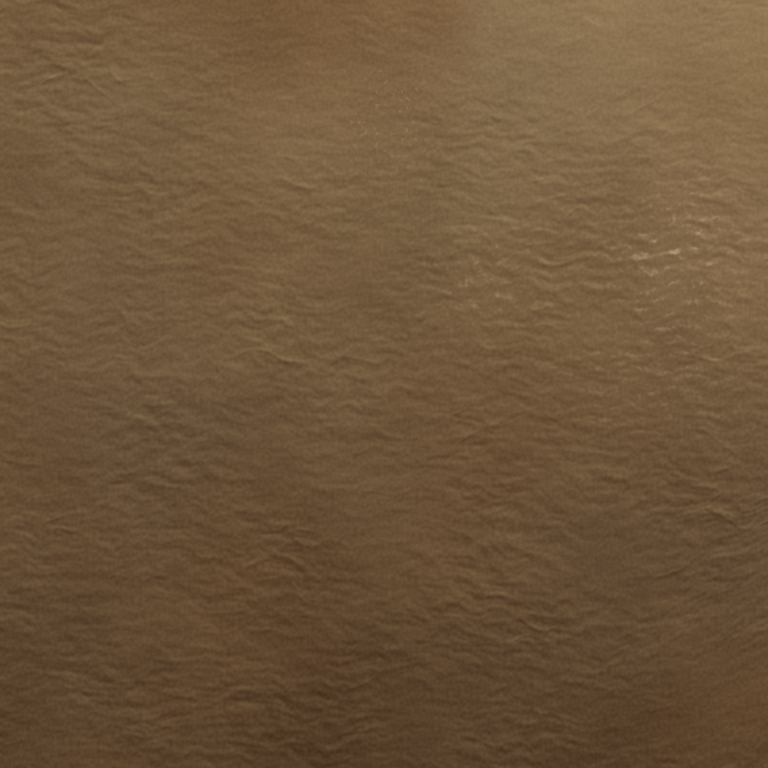
Give the GLSL for this texture, as a Shadertoy shader.

```glsl
#define SHADOW_BROWN vec3(0.338, 0.248, 0.163)
#define LIGHT_TAN vec3(0.552, 0.452, 0.321)
#define RUST_TINT vec3(0.014, -0.010, -0.024)
#define WRINKLE_SCALE vec2(31.0, 66.0)
#define FINE_SCALE vec2(74.0, 128.0)
#define CREASE_SCALE vec2(13.0, 30.0)
#define LIGHT_STEP 0.004
#define RELIEF_GAIN 0.37
#define GRAIN_SCALE 200.0
#define GRAIN_GAIN 0.17
#define MOTTLE_GAIN 0.17
#define GLINT_GAIN 0.40

// Unit gradient for a lattice cell
vec2 cellGradient(vec2 cell) {
    uvec2 q = uvec2(ivec2(cell) + 4096);
    uint h = q.x * 1597334677u ^ q.y * 3812015801u;
    h = (h ^ (h >> 15)) * 2246822519u;
    h ^= h >> 13;
    float angle = float(h & 65535u) * 6.2831853 / 65536.0;
    return vec2(cos(angle), sin(angle));
}

float gradientNoise(vec2 p) {
    vec2 cell = floor(p), f = p - cell;
    vec2 u = f * f * f * (f * (f * 6.0 - 15.0) + 10.0);
    vec2 e = vec2(1.0, 0.0);
    float a = dot(cellGradient(cell), f);
    float b = dot(cellGradient(cell + e.xy), f - e.xy);
    float c = dot(cellGradient(cell + e.yx), f - e.yx);
    float d = dot(cellGradient(cell + e.xx), f - e.xx);
    return mix(mix(a, b, u.x), mix(c, d, u.x), u.y);
}

float cloudNoise(vec2 p) {
    float sum = 0.0, weight = 1.0;
    for (int i = 0; i < 3; i++) {
        sum += weight * gradientNoise(p);
        p = p * 2.03 + 17.3;
        weight *= 0.5;
    }
    return sum;
}

float softSpot(vec2 p, vec2 center, vec2 radius) {
    vec2 d = (p - center) / radius;
    return exp(-dot(d, d));
}

// Wrinkled surface, mostly level, rising to the right in the lower corner
float surfaceHeight(vec2 p) {
    float slant = softSpot(p, vec2(1.0, 0.16), vec2(0.22, 0.2));
    vec2 q = p;
    q.y += 0.016 * gradientNoise(p * vec2(6.0, 4.0) + 3.0)
         + 0.010 * gradientNoise(p * vec2(23.0, 17.0) + 8.0) - 0.4 * slant * (p.x - 0.9);
    float height = gradientNoise(q * WRINKLE_SCALE);
    height += 0.5 * gradientNoise(q * FINE_SCALE + 31.0);
    float crease = exp(-12.0 * abs(gradientNoise(q * CREASE_SCALE + 5.0)));
    float creased = smoothstep(0.1, 0.4, gradientNoise(p * vec2(9.0, 14.0) + 12.0));
    return height + 0.6 * crease * creased;
}

// Broad light falling off from the upper right, with cloudy mottling
float broadTone(vec2 p) {
    float tone = 0.01 + 0.85 * p.y + 0.56 * (p.x - 0.5) * p.y * p.y;
    tone += MOTTLE_GAIN * cloudNoise(p * vec2(3.6, 4.2) + 40.0);
    return tone + 0.45 * MOTTLE_GAIN * cloudNoise(p * vec2(13.0, 22.0) + 70.0);
}

void mainImage(out vec4 fragColor, in vec2 fragCoord) {
    vec2 p = fragCoord / iResolution.xy;

    // Relief lit from above
    float relief = surfaceHeight(p) - surfaceHeight(p + vec2(0.0015, LIGHT_STEP));
    float strength = 0.9 + 0.9 * gradientNoise(p * 7.0 + 22.0);
    strength *= mix(1.0, 0.55, smoothstep(0.72, 0.95, p.y) * smoothstep(0.1, 0.35, p.x));

    // Rusty stain with a crisp right side
    float stain = softSpot(p, vec2(0.42, 1.0), vec2(0.27, 0.13));
    stain *= 1.0 - smoothstep(0.57, 0.64, p.x + 0.03 * gradientNoise(p * 9.0));
    float tone = broadTone(p) - 0.24 * stain + RELIEF_GAIN * strength * relief;

    // Fine grain
    float grain = gradientNoise(p * GRAIN_SCALE);
    tone += GRAIN_GAIN * grain;

    // Moist glints broken over wrinkle crests, small specks higher up
    float moist = softSpot(p, vec2(0.88, 0.68), vec2(0.08, 0.07))
                + 0.5 * softSpot(p, vec2(0.86, 0.54), vec2(0.11, 0.1))
                + 0.6 * softSpot(p, vec2(0.63, 0.64), vec2(0.06, 0.07));
    float broken = smoothstep(-0.2, 0.3, gradientNoise(p * vec2(70.0, 85.0) + 50.0));
    float crest = broken * smoothstep(0.05, 0.5, relief + 0.4 * grain);
    float specked = softSpot(p, vec2(0.51, 0.84), vec2(0.07, 0.1))
                  + 0.6 * softSpot(p, vec2(0.64, 0.97), vec2(0.03, 0.05));
    float speck = smoothstep(0.25, 0.5, gradientNoise(p * vec2(150.0, 135.0) + 9.0));
    float glint = GLINT_GAIN * (moist * (crest + 0.2) + 0.6 * specked * speck);

    vec3 color = mix(SHADOW_BROWN, LIGHT_TAN, tone);
    color += RUST_TINT * (stain + 0.5 * cloudNoise(p * 2.5 + 60.0));
    color += glint * vec3(0.24, 0.235, 0.225);
    fragColor = vec4(clamp(color, 0.0, 1.0), 1.0);
}
```
